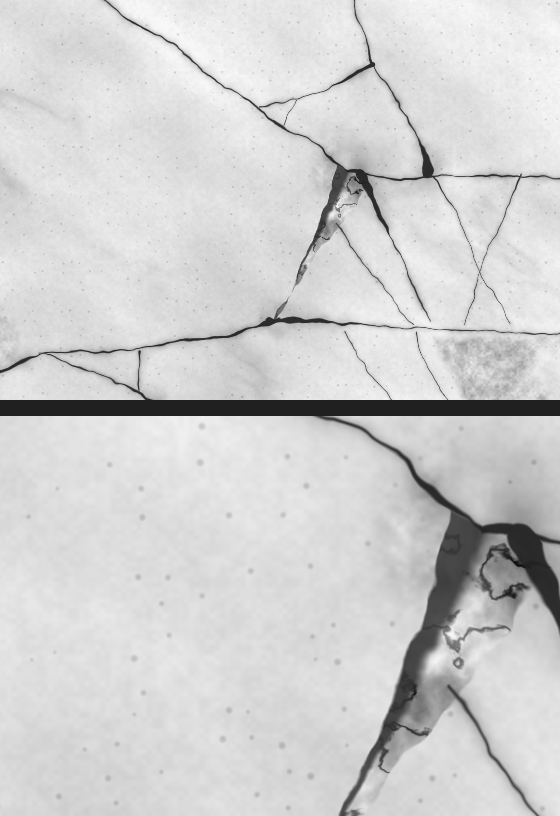
Top, the full canvas; bottom, a detail of the centre.
This texture is drawn by a Shadertoy shader. Its source:

```glsl
// Cracked pale marble: cloudy slabs with faint slanted veins, split by dark faults.
// Faults are bowed, noise-warped segments that gape at one end; hairlines come from
// loops, and a broken wedge and gritty patches are filled with rough stone noise.

const float MARBLE = 0.892;        // mean slab brightness
const float CLOUD_DEPTH = 0.27;    // contrast of the soft clouds
const float VEIN_DEPTH = 0.10;     // darkness of the slanted veins
const float GRAIN_DEPTH = 0.028;   // fine surface grain
const float SPECK_DEPTH = 0.13;    // darkness of pits
const float DUST_DEPTH = 0.24;     // grey shade beside cracks
const float RIM_LIGHT = 0.035;     // paler stone near edges
const float CRACK_TONE = 0.13;
const float GRIT_TONE = 0.77;
const float ROCK_TONE = 0.60;
const float SOFTNESS = 0.0018;     // edge blur, in canvas heights
const vec2 VEIN_DIR = vec2(0.82, -0.57);

float hash(vec2 p) { return fract(sin(dot(p, vec2(127.1, 311.7))) * 43758.5453); }

float noise(vec2 p) {
    vec2 i = floor(p), f = fract(p);
    f = f * f * (3.0 - 2.0 * f);
    return mix(mix(hash(i), hash(i + vec2(1, 0)), f.x),
               mix(hash(i + vec2(0, 1)), hash(i + vec2(1, 1)), f.x), f.y);
}

float fbm(vec2 p) {
    float sum = 0.0, amp = 0.5;
    for (int i = 0; i < 5; i++) {
        sum += amp * noise(p);
        p = mat2(1.6, 1.2, -1.2, 1.6) * p + 7.3;
        amp *= 0.5;
    }
    return sum / 0.969;
}

float softness() { return max(SOFTNESS, 0.7 / iResolution.y); }

// Coordinates along and across the segment a-b
vec2 segmentFrame(vec2 p, vec2 a, vec2 b) {
    vec2 dir = normalize(b - a);
    return vec2(dot(p - a, dir), dot(p - a, vec2(-dir.y, dir.x)));
}

// Adds one crack to state = (ink, dust, nearest distance); it gapes toward b
void crack(inout vec3 state, vec2 p, vec2 a, vec2 b, float bow, float thin, float gape) {
    float len = length(b - a);
    vec2 q = segmentFrame(p, a, b);
    float t = clamp(q.x / len, 0.0, 1.0);
    q.y -= bow * 4.0 * t * (1.0 - t);
    float d = length(vec2(q.x - t * len, q.y));
    float w = (thin + gape * pow(t, 6.0)) * (0.35 + 1.2 * noise(p * 30.0));
    float s = softness();
    state.x = max(state.x, 1.0 - smoothstep(w - s, w + s, d));
    state.y = max(state.y, exp(-d / (0.003 + 2.5 * w)) * smoothstep(0.0, 0.003, thin + gape));
    state.z = min(state.z, d);
}

vec3 faults(vec2 p) {
    vec3 s = vec3(0, 0, 1);
    // Long diagonal, level fault and upper fragment
    crack(s, p, vec2(0.22, 1.02), vec2(0.88, 0.565), 0.006, 0.0017, 0.002);
    crack(s, p, vec2(1.42, 0.55), vec2(0.88, 0.565), 0.0, 0.0016, 0.004);
    crack(s, p, vec2(0.885, 1.02), vec2(0.925, 0.836), -0.008, 0.0013, 0.003);
    crack(s, p, vec2(0.925, 0.836), vec2(1.08, 0.572), 0.022, 0.0014, 0.011);
    crack(s, p, vec2(0.655, 0.733), vec2(0.93, 0.832), -0.02, 0.0013, 0.006);
    crack(s, p, vec2(0.715, 0.69), vec2(0.745, 0.745), 0.0, 0.0006, 0.001);
    crack(s, p, vec2(1.075, 0.2), vec2(0.915, 0.555), 0.008, 0.0013, 0.016);
    // Lower fault and its branches
    crack(s, p, vec2(0.25, 0.115), vec2(-0.03, 0.06), -0.02, 0.0022, 0.009);
    crack(s, p, vec2(0.25, 0.115), vec2(0.70, 0.203), -0.014, 0.0022, 0.008);
    crack(s, p, vec2(1.42, 0.16), vec2(0.68, 0.202), 0.0, 0.0009, 0.008);
    crack(s, p, vec2(0.10, 0.11), vec2(0.39, -0.01), 0.014, 0.0015, 0.004);
    crack(s, p, vec2(0.345, 0.02), vec2(0.348, 0.115), 0.005, 0.0012, 0.004);
    // Hairlines in the right-hand slabs
    for (int i = 0; i < 3; i++) {
        float f = float(i), r = hash(vec2(f, 4.0));
        vec2 top = vec2(0.84 + 0.21 * f + 0.05 * r * min(f, 1.0), min(0.56, 0.44 + 0.2 * f));
        float lean = i == 2 ? -0.14 : 0.19;
        crack(s, p, vec2(top.x + lean, 0.19), top, 0.025 * (r - 0.5), 0.0006, 0.0014);
    }
    for (int i = 0; i < 2; i++) {
        vec2 top = vec2(0.86 + 0.18 * float(i), 0.17);
        crack(s, p, top + vec2(0.14 - 0.05 * float(i), -0.19), top, 0.012, 0.0006, 0.001);
    }
    return s;
}

float marble(vec2 p) {
    vec2 q = segmentFrame(p, vec2(0), VEIN_DIR);
    float cloud = fbm(q * vec2(2.6, 5.0) + 3.0);
    float line = 1.0 - abs(2.0 * fbm(q * vec2(1.8, 5.5) + 21.0) - 1.0);
    float gate = smoothstep(0.48, 0.72, fbm(p * 3.0 + 11.0));
    float tone = MARBLE + CLOUD_DEPTH * (cloud - 0.5) - VEIN_DEPTH * pow(line, 9.0) * gate;
    tone += GRAIN_DEPTH * (noise(p * 230.0) + noise(p * 110.0) - 1.0);
    // Scattered pits, one per chosen cell
    vec2 cell = floor(p * 42.0);
    vec2 centre = 0.25 + 0.5 * vec2(hash(cell), hash(cell + 5.0));
    float d = length(fract(p * 42.0) - centre) / 42.0;
    float radius = 0.001 + 0.0018 * hash(cell + 9.0);
    float pit = 1.0 - smoothstep(radius - softness(), radius + softness(), d);
    return tone - SPECK_DEPTH * pit * step(0.72, hash(cell + 2.0));
}

// Rough stone: corner slab, dust beside the wedge, and a left edge stain
float gritMask(vec2 p) {
    float ragged = fbm(p * 14.0) - 0.5;
    float drop = 0.165 - p.y;
    float slab = smoothstep(0.0, 0.025, min(drop, p.x - 1.08 - 0.4 * drop) + 0.03 * ragged);
    slab *= 1.0 - smoothstep(1.27, 1.42, p.x - 0.4 * p.y + 0.3 * ragged);
    float dust = smoothstep(1.1, 0.4, length((p - vec2(0.825, 0.57)) / vec2(0.06, 0.11)) + ragged);
    float stain = smoothstep(1.1, 0.4, length((p - vec2(0.0, 0.15)) / vec2(0.05, 0.08)) + ragged);
    return max(slab, 0.6 * max(dust, stain));
}

// Broken wedge: x is coverage, y is the tone of the rock inside
vec2 wedge(vec2 p) {
    const vec2 TIP = vec2(0.69, 0.205), MOUTH = vec2(0.888, 0.562);
    vec2 q = segmentFrame(p, TIP, MOUTH);
    float t = clamp(q.x / length(MOUTH - TIP), 0.0, 1.0);
    float w = mix(0.002, 0.046, t * t * (1.6 - 0.6 * t)) + 0.014 * (fbm(p * 22.0) - 0.5);
    float d = max(abs(q.y) - w, max(-q.x, q.x - length(MOUTH - TIP)));
    float facets = abs(2.0 * fbm(p * vec2(26.0, 34.0)) - 1.0);
    float rock = ROCK_TONE + 0.9 * (fbm(p * 30.0 + 4.0) - 0.4) - 0.4 * smoothstep(0.12, 0.0, facets);
    float shadow = smoothstep(0.1, 0.55, q.y / max(w, 0.004) + 0.9 * (fbm(p * 18.0) - 0.5));
    shadow = max(shadow, 0.75 * smoothstep(0.45, 0.1, t));
    return vec2(1.0 - smoothstep(-softness(), softness(), d), mix(rock, 0.2, 0.85 * shadow));
}

void mainImage(out vec4 fragColor, in vec2 fragCoord) {
    vec2 p = fragCoord / iResolution.y;
    vec2 bend = vec2(fbm(p * 9.0), fbm(p * 9.0 + 31.0)) - 0.5;
    vec2 chip = vec2(noise(p * 55.0), noise(p * 55.0 + 17.0)) - 0.5;
    vec2 warped = p + 0.032 * bend + 0.005 * chip;

    vec3 fault = faults(warped);
    float tone = marble(p) + RIM_LIGHT * exp(-fault.z / 0.045);
    float grit = GRIT_TONE + 0.35 * (fbm(p * 45.0) - 0.5) + 0.12 * (noise(p * 180.0) - 0.5);
    tone = mix(tone, grit, gritMask(warped));
    tone -= DUST_DEPTH * fault.y * (0.4 + 1.2 * noise(p * 20.0 + 8.0));

    vec2 rubble = wedge(warped);
    tone = mix(tone, rubble.y, rubble.x);
    tone = mix(tone, CRACK_TONE, 0.92 * fault.x);
    fragColor = vec4(vec3(clamp(tone, 0.05, 0.97)), 1.0);
}
```
